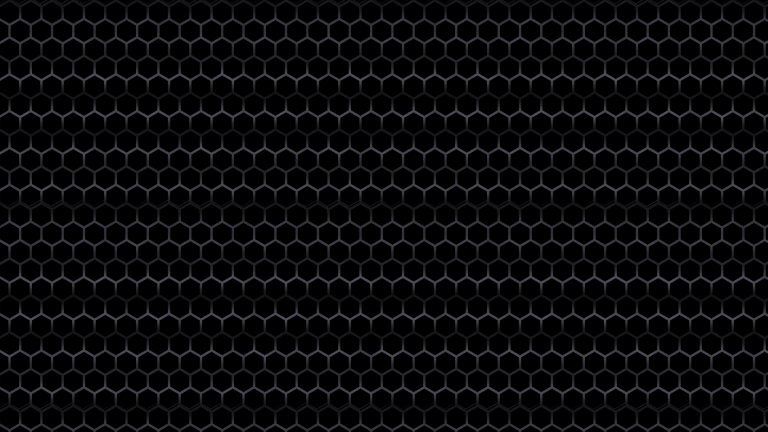
Give the GLSL for this pattern, as a Shadertoy shader.

```glsl
// Dark honeycomb mesh: thin grey-violet outlines of pointy-top hexagons on black.
// A hexagon distance on two interleaved grids gives the lines; each zigzag row has
// its own brightness, repeating every 11 rows, with a faint doubled line at the seam.

const float PITCH = 0.04924;             // hexagon width, in canvas heights
const vec2 ORIGIN = vec2(0.447, 0.598);  // first cell centre from top left, in pitches
const float ROW_STEP = 0.8660254;        // row spacing, in pitches
const float HALF_LINE = 0.055;           // half line width, in pitches
const vec3 LINE_COLOR = vec3(0.300, 0.298, 0.345);
const float WEAR = 0.12;                 // strength of the uneven tone
const vec2 GHOST_SHIFT = vec2(0.05, 0.13);
const float GHOST_HALF_LINE = 0.018;
const float GHOST_GAIN = 0.45;
const float TILE_COLUMNS = 7.0;
const int TILE_ROWS = 11;
const float ROW_LIGHT[TILE_ROWS] = float[TILE_ROWS](
    0.32, 0.72, 0.78, 0.46, 0.94, 0.28, 0.94, 0.30, 0.90, 0.50, 0.88);

// Distance to the nearest outline of a unit-wide hexagon grid
float hexEdge(vec2 p) {
    vec2 period = vec2(1.0, 2.0 * ROW_STEP);
    vec2 a = mod(p + 0.5 * period, period) - 0.5 * period;
    vec2 b = mod(p, period) - 0.5 * period;
    vec2 c = abs(dot(a, a) < dot(b, b) ? a : b);
    return 0.5 - max(c.x, dot(c, vec2(0.5, ROW_STEP)));
}

float lineMask(float dist, float halfWidth, float pixel) {
    return clamp((halfWidth - dist) / pixel + 0.5, 0.0, 1.0);
}

float rowLight(float row) {
    return ROW_LIGHT[int(mod(row + 0.5, float(TILE_ROWS)))];
}

// Layered sines for slightly uneven tone along the lines
float wear(vec2 p) {
    return 0.6 * sin(2.1 * p.x + 1.7 * sin(1.3 * p.y))
         + 0.4 * sin(4.7 * p.y - 3.1 * p.x);
}

void mainImage(out vec4 fragColor, in vec2 fragCoord) {
    float pixel = 1.0 / (iResolution.y * PITCH);
    vec2 p = vec2(fragCoord.x, iResolution.y - fragCoord.y) * pixel - ORIGIN;

    // Hold the tone on each zigzag and blend it along the upright edges
    float v = p.y / ROW_STEP + 0.5;
    float row = floor(v);
    float blend = smoothstep(0.17, 0.83, v - row);
    float light = mix(rowLight(row), rowLight(row + 1.0), blend);
    light *= 1.0 - 0.15 * sin(3.14159265 * blend);
    light *= 1.0 + WEAR * wear(p);
    float tone = light * lineMask(hexEdge(p), HALF_LINE, pixel);

    // Doubled line around the seam between row groups
    float rows = float(TILE_ROWS);
    float fromSeam = abs(mod(v + 0.5 * rows, rows) - 0.5 * rows);
    float patchy = 0.6 + 0.4 * sin(6.2831853 * p.x / TILE_COLUMNS);
    float ghost = lineMask(hexEdge(p + GHOST_SHIFT), GHOST_HALF_LINE, pixel);
    ghost *= GHOST_GAIN * patchy * (1.0 - smoothstep(0.3, 0.45, fromSeam));

    fragColor = vec4(LINE_COLOR * max(tone, ghost), 1.0);
}
```
